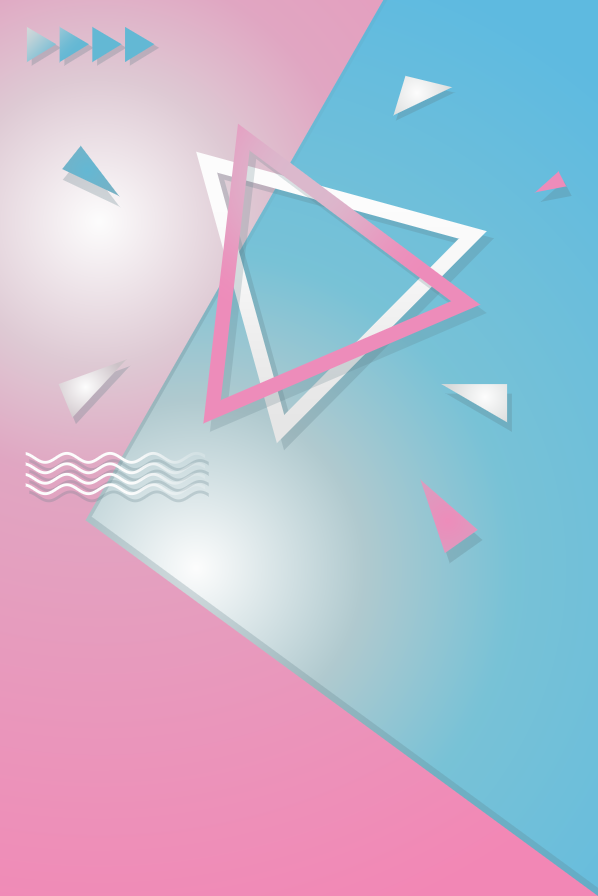
Reproduce this background procedurally as a WebGL 2 fragment shader.

```glsl
#version 300 es
precision highp float;
// Pink and blue glowing panels with outlined triangles, paper shards, arrows and waves.

uniform vec2 u_resolution;
out vec4 fragColor;

const vec3 WHITE = vec3(0.99);
const vec3 SILVER = vec3(0.84, 0.85, 0.85);
const vec3 PINK = vec3(0.93, 0.55, 0.73);
const vec3 PALE_PINK = vec3(0.86, 0.72, 0.80);
const vec3 BLUE = vec3(0.39, 0.72, 0.83);
const vec3 SHADE = vec3(0.36, 0.48, 0.52);

// Antialiased coverage of a signed distance
float fill(float d) {
  return clamp(0.5 - d * u_resolution.x, 0.0, 1.0);
}

// Signed distance to a line, positive on its right side
float edge(vec2 p, vec2 a, vec2 b) {
  return dot(p - a, normalize(vec2(b.y - a.y, a.x - b.x)));
}

float triangle(vec2 p, vec2 a, vec2 b, vec2 c) {
  float winding = -sign(edge(c, a, b));
  return max(max(winding * edge(p, a, b), winding * edge(p, b, c)), winding * edge(p, c, a));
}

float frame(vec2 p, vec2 a, vec2 b, vec2 c, float width) {
  float d = triangle(p, a, b, c);
  return max(d, -d - width);
}

// Four colours blended across three increasing stops
vec3 ramp(float t, vec3 stops, vec3 c0, vec3 c1, vec3 c2, vec3 c3) {
  vec3 c = mix(c0, c1, clamp(t / stops.x, 0.0, 1.0));
  c = mix(c, c2, clamp((t - stops.x) / (stops.y - stops.x), 0.0, 1.0));
  return mix(c, c3, clamp((t - stops.y) / (stops.z - stops.y), 0.0, 1.0));
}

vec3 shadow(vec3 col, float d, float strength) {
  return mix(col, SHADE, strength * fill(d));
}

// Filled triangle with a soft inner glow and an offset shadow
vec3 shard(vec3 col, vec2 p, vec2 a, vec2 b, vec2 c, vec2 drop, vec3 core, vec3 rim) {
  col = shadow(col, triangle(p - drop, a, b, c), 0.27);
  float reach = length(p - (a + b + c) / 3.0) / 0.065;
  return mix(col, mix(core, rim, clamp(reach, 0.0, 1.0)), fill(triangle(p, a, b, c)));
}

// Stack of four wavy strokes
float waves(vec2 p) {
  const float LENGTH = 0.0723, GAP = 0.0175;
  float phase = 6.28319 * (p.x - 0.184) / LENGTH;
  float y = p.y - 0.681 - 0.0075 * cos(phase);
  float row = clamp(round(y / GAP), 0.0, 3.0);
  float slope = 0.0075 * 6.28319 / LENGTH * sin(phase);
  float d = abs(y - row * GAP) / sqrt(1.0 + slope * slope) - 0.0024;
  return max(d, abs(p.x - 0.193) - 0.15);
}

vec3 background(vec2 p) {
  vec3 pink = ramp(length(p - vec2(0.166, 1.129)), vec3(0.24, 0.43, 1.25), WHITE,
    vec3(0.87, 0.79, 0.83), vec3(0.88, 0.65, 0.76), vec3(0.95, 0.53, 0.71));
  vec3 blue = ramp(length(p - vec2(0.328, 0.549)), vec3(0.28, 0.53, 1.05), WHITE,
    vec3(0.69, 0.79, 0.81), vec3(0.47, 0.76, 0.84), vec3(0.37, 0.73, 0.88));
  vec2 corner = vec2(0.143, 0.629);
  float left = edge(p, vec2(0.641, 1.5), corner);
  float lower = edge(p, corner, vec2(1.0, 0.0));
  // Narrow shade along the panel borders
  float border = 1.0 - fill(max(left + 0.006, lower + 0.011));
  blue = mix(blue, SHADE, 0.25 * border * (1.0 - 0.7 * smoothstep(0.9, 1.2, p.y)));
  return mix(pink, blue, fill(max(left, lower)));
}

vec3 bigFrames(vec3 col, vec2 p) {
  const float WIDTH = 0.0245;
  vec2 a = vec2(0.328, 1.246), b = vec2(0.814, 1.113), c = vec2(0.463, 0.758);
  col = shadow(col, frame(p - vec2(0.012, -0.012), a, b, c, WIDTH), 0.25);
  vec3 white = mix(vec3(0.90), WHITE, smoothstep(0.75, 1.2, p.y));
  col = mix(col, white, fill(frame(p, a, b, c, WIDTH)));

  a = vec2(0.398, 1.293); b = vec2(0.803, 0.990); c = vec2(0.340, 0.791);
  col = shadow(col, frame(p - vec2(0.011, -0.014), a, b, c, WIDTH), 0.22);
  float glow = 1.0 - smoothstep(0.03, 0.25, length(p - vec2(0.51, 1.20)));
  return mix(col, mix(PINK, PALE_PINK, glow), fill(frame(p, a, b, c, WIDTH)));
}

void main() {
  vec2 p = gl_FragCoord.xy / u_resolution * vec2(1.0, 1.5);
  vec3 col = bigFrames(background(p), p);

  // Row of arrows turning from pale to blue
  vec2 step4 = vec2(0.0547, 0.0);
  for (int i = 0; i < 4; i++) {
    vec2 q = p - float(i) * step4;
    vec3 tint = mix(SILVER, BLUE, smoothstep(0.03, 0.17, p.x + 1.455 - p.y));
    col = shard(col, q, vec2(0.045, 1.455), vec2(0.045, 1.396), vec2(0.094, 1.426),
      vec2(0.008, -0.006), tint, tint);
  }

  // Scattered paper shards
  col = shard(col, p, vec2(0.135, 1.256), vec2(0.104, 1.217), vec2(0.199, 1.172),
    vec2(0.001, -0.018), BLUE, vec3(0.48, 0.69, 0.76));
  col = shard(col, p, vec2(0.098, 0.857), vec2(0.211, 0.898), vec2(0.121, 0.801),
    vec2(0.006, -0.011), WHITE, vec3(0.80, 0.76, 0.78));
  col = shard(col, p, vec2(0.678, 1.373), vec2(0.756, 1.354), vec2(0.658, 1.307),
    vec2(0.004, -0.009), WHITE, SILVER);
  col = shard(col, p, vec2(0.934, 1.213), vec2(0.947, 1.188), vec2(0.895, 1.178),
    vec2(0.009, -0.016), PINK, PINK);
  col = shard(col, p, vec2(0.738, 0.857), vec2(0.848, 0.857), vec2(0.848, 0.793),
    vec2(0.008, -0.016), WHITE, SILVER);
  col = shard(col, p, vec2(0.703, 0.697), vec2(0.799, 0.613), vec2(0.744, 0.574),
    vec2(0.008, -0.017), PINK, vec3(0.86, 0.61, 0.75));

  // Wavy strokes that fade towards the right
  col = shadow(col, waves(p - vec2(0.006, -0.012)), 0.25);
  col = mix(col, WHITE, fill(waves(p)) * (1.0 - 0.8 * smoothstep(0.2, 0.34, p.x)));
  fragColor = vec4(col, 1.0);
}
```
